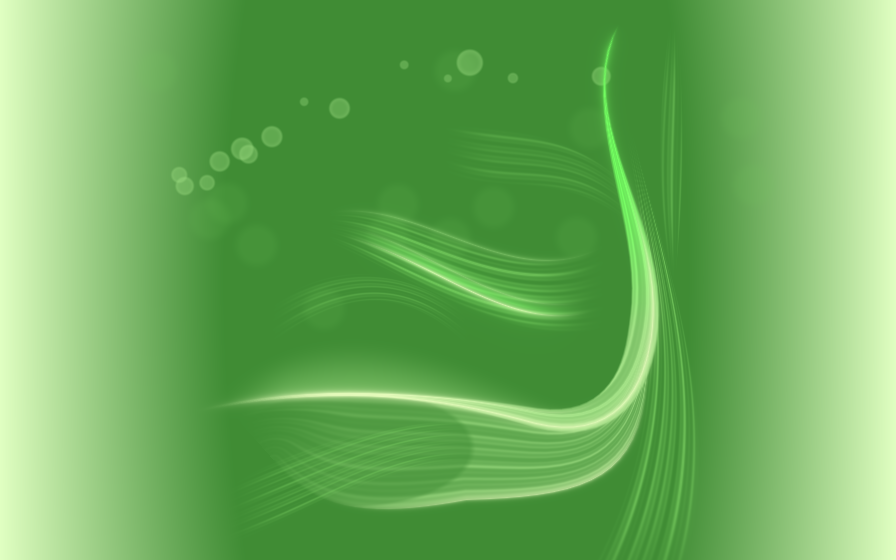
This background is drawn by a WebGL 1 fragment shader. Its source:

```glsl
precision highp float;
// Silky light ribbons sweep over a green field with pale glowing sides.
// Ribbons use distance to cubic curves; strand bundles fill the space
// between two cubic graphs with layered sines. Discs are scattered.
uniform vec2 u_resolution;

const vec2 CANVAS = vec2(160, 100); // drawing units
const vec3 FIELD = vec3(.25, .55, .205);
const vec3 SIDE_GLOW = vec3(.88, 1, .76);
const vec3 LEAF = vec3(.45, .78, .36);
const vec3 VIVID = vec3(.45, 1, .38);
const vec3 PALE = vec3(.63, .88, .52);
const vec3 CREAM = vec3(.93, 1, .76);
const vec2 SIDE_REACH = vec2(40, 37);
const float RIBBON_WIDTH = 2.5;
const float STEPS = 18.;

float hash(float n) { return fract(sin(n * 12.9898) * 43758.5); }
float fall(float a, float b, float x) { return 1. - smoothstep(a, b, x); }
float line(float d, float k) { return exp(-abs(d) * k); }
float fadeEnds(float t) { return smoothstep(0., .3, t) * fall(.7, 1., t); }

// Cubic through four values at t = 0, 1/3, 2/3, 1
float through(float t, vec4 k) {
  float a = 1. - 3. * t, b = 2. - 3. * t, c = 1. - t;
  return .5 * a * b * (k.x * c + k.w * t) + 4.5 * t * c * (k.y * b - k.z * a);
}

vec2 bezier(float t, vec2 a, vec2 b, vec2 c, vec2 d) {
  float s = 1. - t;
  return s * s * s * a + 3. * s * t * (s * b + t * c) + t * t * t * d;
}

// Signed distance (positive on the left) and parameter of the nearest point
vec2 curve(vec2 p, vec2 a, vec2 b, vec2 c, vec2 d) {
  vec2 best = vec2(1000, 0), from = a;
  for (float i = 1.; i <= STEPS; i++) {
    vec2 to = bezier(i / STEPS, a, b, c, d), e = to - from, q = p - from;
    float h = clamp(dot(q, e) / dot(e, e), 0., 1.);
    float dist = length(q - e * h);
    float side = e.x * q.y < e.y * q.x ? -1. : 1.;
    if (dist < abs(best.x)) best = vec2(dist * side, (i - 1. + h) / STEPS);
    from = to;
  }
  return best;
}

vec2 nearer(vec2 a, vec2 b) { return abs(a.x) < abs(b.x) ? a : b; }

float silk(float v, float n) {
  float s = .5 + .22 * sin(v * n) + .16 * sin(v * n * 2.3 + 1.7) + .12 * sin(v * n * .6 + 4.);
  return s * s * 1.8;
}

// Strands between graphs a and b over a span of the long axis
float bundle(vec2 p, float start, float end, vec4 a, vec4 b, float n) {
  float t = clamp((p.x - start) / (end - start), 0., 1.);
  float lo = through(t, a), v = (p.y - lo) / (through(t, b) - lo);
  return fadeEnds(t) * smoothstep(0., .1, v) * fall(.9, 1., v) * silk(v + .06 * sin(t * 5.), n);
}

// Small discs drift up and right; large faint ones lie anywhere
vec3 discs(vec3 col, vec2 p) {
  for (float n = 0.; n < 14.; n++) {
    float f = n / 13., r = .6 + 1.9 * hash(n + 41.);
    vec2 small = vec2(31. + 70. * f * f, 56. + 30. * pow(f, .6));
    small += vec2(9, 11) * vec2(hash(n + 1.), hash(n + 21.));
    float d = length(p - small), rim = .75 + .25 * smoothstep(.5, .95, d / r);
    col = mix(col, PALE, .45 * rim * fall(r - .35, r + .2, d));
    vec2 large = vec2(28, 40) + vec2(110, 60) * vec2(hash(n + 61.), hash(n + 81.));
    col = mix(col, LEAF, .12 * fall(2.5, 4.6, length(p - large)));
  }
  return col;
}

// Strands and bright core of the central swoosh
vec3 swoosh(vec3 col, vec2 p) {
  vec4 crest = vec4(61.9, 59.8, 54.2, 56.3);
  float u = clamp((p.x - 58.3) / 50., 0., 1.);
  float strands = bundle(p, 58.3, 108.3, vec4(56.7, 48.8, 41.9, 40.8), crest, 36.);
  float core = p.y - through(u, vec4(58.3, 52.5, 45, 45.4));
  float sheen = smoothstep(.05, .4, u) * fall(.65, .95, u);
  col = mix(col, LEAF, min(.55 * strands, .8));
  col = mix(col, PALE, .5 * fadeEnds(u) * line(p.y - through(u, crest), 3.));
  col = mix(col, VIVID, .55 * sheen * line(core - .8, .65));
  return mix(col, CREAM, sheen * min(.8 * line(core, 2.4) + .3 * line(core - 2., 2.5), 1.));
}

void main() {
  vec2 p = gl_FragCoord.xy / u_resolution * CANVAS;

  // Field, side glows and discs
  float q = p.y / 50. - 1.;
  vec2 side = 1. - vec2(p.x, CANVAS.x - p.x) / (SIDE_REACH + 4. * q * q);
  vec3 col = mix(FIELD, SIDE_GLOW, pow(clamp(max(side.x, side.y), 0., 1.), 1.1));
  col = discs(col, p);

  // Main ribbon and the lower edge of its veil
  vec2 bend = vec2(95.8, 25.4), rise = vec2(115.2, 45.8), fold = vec2(83.3, 10.8);
  vec2 m = curve(p, vec2(34.4, 26.5), vec2(60.4, 32.3), vec2(81.3, 28.7), bend);
  m = nearer(m, curve(p, bend, vec2(110.4, 22.5), vec2(115, 33.3), rise) + vec2(0, 1));
  m = nearer(m, curve(p, rise, vec2(115.4, 62.5), vec2(102.5, 81.3), vec2(110.6, 95.8)) + vec2(0, 2));
  vec2 low = curve(p, vec2(49, 17.7), vec2(57, 8), vec2(68, 8), fold);
  low = nearer(low, curve(p, fold, vec2(105, 11.5), vec2(115, 14), vec2(115.8, 35.4)) + vec2(0, 1));
  float s = m.y / 3., above = smoothstep(-.3, .3, m.x);

  // Haze above the ribbon
  float t = clamp((p.x - 36.) / 65., 0., 1.);
  float top = through(t, vec4(28, 39.5, 37, 28));
  col = mix(col, PALE, .5 * above * smoothstep(0., 11., top - p.y) * smoothstep(0., .25, t));

  // Veil below it, dimmed inside an oval
  float veil = (1. - above) * smoothstep(-.3, .3, low.x);
  veil *= smoothstep(42., 64., p.x) * fall(34., 46., p.y);
  float across = abs(m.x) / (abs(m.x) + abs(low.x) + .01);
  float oval = smoothstep(.96, 1.03, length((p - vec2(63, 20)) / vec2(21.5, 10.5)));
  col = mix(col, PALE, veil * mix(.25, .5, oval) * (.6 + .5 * silk(across, 42.)));
  float hem = smoothstep(.2, 1.2, low.y) * fall(1.5, 2., low.y);
  col = mix(col, CREAM, .65 * hem * line(low.x, low.x > 0. ? 1.1 : 3.5));

  // Faint strand bundles: right fan, lower spray, plume, wisps, arch
  float faint = .5 * bundle(p.yx, -14., 77., vec4(97, 113, 115.8, 111.5), vec4(117, 125, 121, 112.9), 34.);
  faint += .3 * bundle(p, 40., 85., vec4(2, 9, 15, 17), vec4(13, 20, 24, 25), 45.);
  faint += .35 * bundle(p.yx, 50., 96., vec4(119.8, 118, 118, 119.5), vec4(120.6, 121.8, 121.9, 121), 14.);
  faint += .22 * bundle(p, 79., 113., vec4(69, 67, 65.5, 59), vec4(78, 77, 74, 66), 30.);
  faint += .25 * bundle(p, 48., 84., vec4(38, 45, 45.4, 37.5), vec4(45.4, 50.8, 50, 43.8), 24.);
  col = swoosh(mix(col, LEAF, min(faint, .8)), p);

  // Ribbon body, then its bright edges
  float width = .12 + RIBBON_WIDTH * smoothstep(.1, .5, s) * fall(.6, .95, s);
  float ends = smoothstep(0., .12, s) * fall(.96, 1., s);
  float body = ends * fall(width - .25, width + .25, abs(m.x));
  vec3 tint = mix(PALE, VIVID, smoothstep(.6, .82, s));
  col = mix(col, tint, body * min(.65 + .3 * silk(m.x / width + s * 2., 7.), 1.));
  float outer = line(m.x + .6 * width, 1.7) * fall(.65, .85, s);
  float inner = line(m.x - .7 * width, 2.5) * fall(.2, .5, s);
  col = mix(col, CREAM, ends * min(.8 * outer + .5 * inner, .9));
  col = mix(col, VIVID, .6 * ends * smoothstep(.68, .82, s) * line(m.x, 1.6));

  gl_FragColor = vec4(col, 1);
}
```
